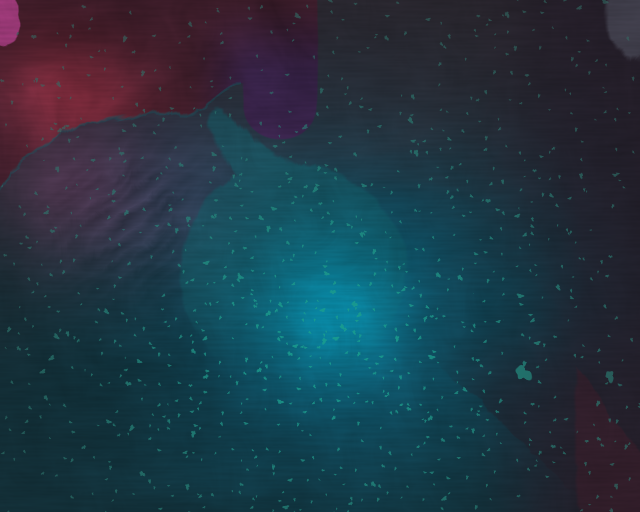
Reproduce this background procedurally as a Shadertoy shader.

```glsl
// Painted nebula: a cyan glow under crimson and violet washes, strewn with teal flakes.

const float ASPECT = 1.25;
const vec2 GLOW_POS = vec2(0.65, 0.39);
const float GLOW_WIDE = 0.33;
const float GLOW_CORE = 0.13;
const vec3 DEEP_TEAL = vec3(0.07, 0.17, 0.20);
const vec3 CHARCOAL = vec3(0.165, 0.145, 0.175);
const vec3 PLUM_BLACK = vec3(0.135, 0.11, 0.15);
const vec3 TEAL = vec3(0.05, 0.33, 0.42);
const vec3 CYAN = vec3(0.03, 0.53, 0.64);
const vec3 SEA_GREEN = vec3(0.07, 0.35, 0.39);
const vec3 MAUVE = vec3(0.34, 0.21, 0.32);
const vec3 SLATE = vec3(0.20, 0.25, 0.35);
const vec3 CRIMSON = vec3(0.45, 0.15, 0.21);
const vec3 WINE = vec3(0.24, 0.11, 0.16);
const vec3 VIOLET = vec3(0.20, 0.12, 0.26);
const vec3 PINK = vec3(0.60, 0.22, 0.46);
const vec3 ASH = vec3(0.27, 0.27, 0.32);
const vec3 FLAKE = vec3(0.10, 0.62, 0.56);
const vec3 FLAKE_DIM = vec3(0.20, 0.42, 0.39);

vec2 hash2(vec2 p) {
    return fract(sin(vec2(dot(p, vec2(127.1, 311.7)), dot(p, vec2(269.5, 183.3)))) * 43758.5);
}

// Distance to the nearest scattered point.
float cellular(vec2 p) {
    vec2 cell = floor(p);
    float nearest = 2.0;
    for (int j = -1; j <= 1; j++)
    for (int i = -1; i <= 1; i++) {
        vec2 c = cell + vec2(i, j);
        nearest = min(nearest, length(c + hash2(c) - p));
    }
    return nearest;
}

// Layered, turned sines, roughly -1 to 1.
float clouds(vec2 p) {
    float sum = 0.0, amp = 0.5;
    for (int i = 0; i < 6; i++) {
        p = mat2(0.8, 0.6, -0.6, 0.8) * p * 1.7 + 1.3;
        p += 0.6 * sin(p.yx * 1.2);
        sum += amp * sin(p.x) * sin(p.y);
        amp *= 0.65;
    }
    return sum;
}

float gauss(vec2 d, float radius) {
    return exp(-dot(d, d) / (radius * radius));
}

// Soft mask of the inside of a signed distance.
float inside(float d, float soft) {
    return 1.0 - smoothstep(-soft, soft, d);
}

// Irregular flakes, one candidate per cell.
float flakes(vec2 p, float scale, float radius, float chance) {
    vec2 g = p * scale;
    float mask = 0.0, soft = 0.8 * scale / iResolution.y;
    for (int j = -1; j <= 1; j++)
    for (int i = -1; i <= 1; i++) {
        vec2 c = floor(g) + vec2(i, j);
        vec2 shape = hash2(c + 37.0), d = g - c - hash2(c + scale);
        float turn = 6.28 * shape.x;
        d = mat2(cos(turn), sin(turn), -sin(turn), cos(turn)) * d;
        float angle = atan(d.y, d.x);
        float rim = 1.0 + 0.2 * sin(3.0 * angle + turn) + 0.12 * sin(5.0 * angle);
        float size = radius * mix(0.45, 1.0, shape.y) * rim;
        float dist = length(d * vec2(0.8, 1.35)) - size;
        mask = max(mask, inside(dist, soft) * step(hash2(c + 91.0).x, chance));
    }
    return mask;
}

void mainImage(out vec4 fragColor, in vec2 fragCoord) {
    vec2 p = fragCoord / iResolution.xy * vec2(ASPECT, 1.0);
    float soft = 1.2 / iResolution.y;
    float mist = clouds(p * 4.0), grain = clouds(p * 17.0);
    vec2 q = p + 0.012 * vec2(mist, grain);
    vec2 fromGlow = p - GLOW_POS;

    // Base wash and the wide glow
    vec3 col = mix(DEEP_TEAL, CHARCOAL, smoothstep(0.2, 0.85, p.y + 0.08 * mist));
    col = mix(col, PLUM_BLACK, smoothstep(0.85, 1.18, p.x + 0.05 * mist));
    col = mix(col, TEAL, gauss(fromGlow * vec2(0.9, 1.0) + 0.03 * mist, GLOW_WIDE));

    // Mauve haze with slanted brush strokes
    col = mix(col, MAUVE, 0.75 * gauss((q - vec2(0.17, 0.64)) * vec2(0.9, 1.1), 0.15));
    col = mix(col, SLATE, 0.6 * gauss(q - vec2(0.36, 0.62), 0.15));
    vec2 stroke = mat2(0.6, 0.8, -0.8, 0.6) * (q - vec2(0.1, 0.7));
    stroke = vec2(stroke.x, stroke.y + 1.2 * stroke.x * stroke.x);
    float bristle = cellular(vec2(stroke.y * 9.0, stroke.x * 45.0)) - 0.45;
    col += 0.12 * bristle * gauss(p - vec2(0.25, 0.58), 0.13) * vec3(0.9, 0.7, 1.0);

    // Green body with a tail rising to the upper left
    vec2 tailStart = vec2(0.43, 0.76), tail = vec2(0.17, -0.18);
    float along = clamp(dot(q - tailStart, tail) / dot(tail, tail), 0.0, 1.0);
    float body = length(q - vec2(0.57, 0.46)) - 0.22;
    body = min(body, length(q - tailStart - tail * along) - mix(0.02, 0.075, along));
    col = mix(col, SEA_GREEN, 0.55 * inside(body, 2.0 * soft) * smoothstep(0.22, 0.5, p.y));
    col = mix(col, CYAN, 0.9 * gauss(fromGlow, GLOW_CORE));

    // Dark slopes at the lower right, ash at the upper right
    float slope = dot(q - vec2(0.95, 0.205), vec2(0.687, 0.727));
    col = mix(col, PLUM_BLACK, 0.45 * smoothstep(-soft, soft, slope) * smoothstep(0.78, 1.0, p.x) * inside(p.y - 0.3, 0.12));
    float wedge = max(1.13 - q.x, q.y - 0.28 + 1.28 * (q.x - 1.13));
    col = mix(col, WINE, 0.5 * inside(wedge, 2.0 * soft));
    float ash = length((q - vec2(1.245, 0.965)) * vec2(1.0, 0.7)) - 0.055;
    col = mix(col, ASH, 0.75 * inside(ash, 2.0 * soft));

    // Crimson sheet, its ridge line and the violet lobe
    float ridge = 0.634 + 0.155 * (1.0 - exp(-9.0 * p.x)) + 0.053 * smoothstep(0.39, 0.469, p.x);
    float sheet = max(ridge - q.y, p.x - 0.54);
    vec2 corner = abs(p - vec2(0.547, 0.93)) - vec2(0.003, 0.135);
    float lobe = length(max(corner, 0.0)) - 0.07 + 0.004 * mist;
    vec3 red = mix(WINE, CRIMSON, gauss((p - vec2(0.15, 0.81)) * mat2(0.9, -0.5, 0.7, 1.2), 0.17));
    red = mix(red, VIOLET, smoothstep(0.36, 0.5, p.x) * smoothstep(1.02, 0.84, p.y));
    red *= 1.0 + 0.22 * mist;
    col = mix(col, red, 0.95 * inside(min(sheet, lobe), soft));
    col = mix(col, SEA_GREEN, 0.4 * inside(abs(sheet) - 0.003, soft) * step(p.x, 0.47));
    col = mix(col, PINK, inside(length((q - vec2(0.0, 0.97)) * vec2(1.3, 0.8)) - 0.045, soft));

    // Mottling and horizontal dry-brush streaks
    float streak = cellular(p * vec2(10.0, 150.0)) - 0.45;
    col *= 1.0 + 0.07 * mist + 0.06 * grain + 0.10 * streak;

    // Flakes, densest and brightest about the glow
    float lit = gauss(fromGlow * vec2(0.8, 1.0) + vec2(0.0, 0.06), 0.42);
    float specks = flakes(p, 44.0, 0.14, 0.18 + 0.32 * lit);
    specks = max(specks, flakes(p, 25.0, 0.13, 0.12 + 0.28 * lit));
    specks = max(specks, flakes(p, 6.5, 0.10, 0.22 * smoothstep(0.36, 0.3, p.y)));
    col = mix(col, mix(FLAKE_DIM, FLAKE, lit), specks * mix(0.55, 0.85, lit));

    fragColor = vec4(clamp(col, 0.0, 1.0), 1.0);
}
```
